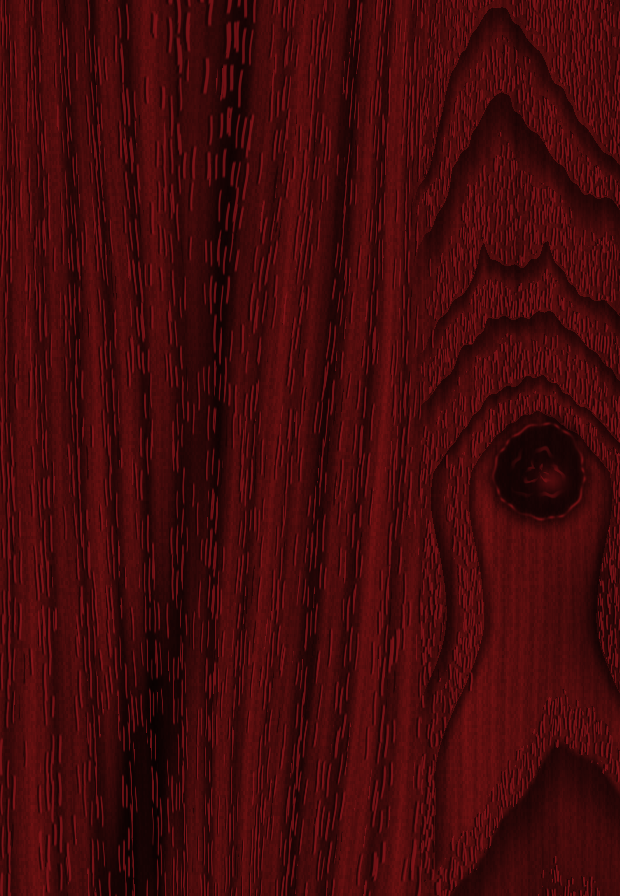
This texture is drawn by a Shadertoy shader. Its source:

```glsl
// Dark red stained wood: leaning grain on the left, arched rings around a knot on the right.

const vec2 KNOT = vec2(0.603, 0.473);
const float PI = 3.14159265;

float hash(vec2 p) {
    vec3 q = fract(p.xyx * vec3(0.1031, 0.1030, 0.0973));
    q += dot(q, q.yzx + 33.33);
    return fract((q.x + q.y) * q.z);
}

float bump(float x, float center, float width) {
    float d = (x - center) / width;
    return exp(-d * d);
}

// Layered sines, stretched along the grain.
float fibre(vec2 p) {
    float sum = 0.0, gain = 0.5;
    for (int i = 0; i < 4; i++) {
        sum += gain * sin(p.x + 1.7 * sin(p.y + float(i)));
        p = p * vec2(1.93, 1.6) + vec2(2.1, 0.7);
        gain *= 0.65;
    }
    return sum;
}

// Horizontal coordinate that stays constant along the leaning fibres.
float grainCoord(vec2 p) {
    float lean = mix(0.5 * p.x, -0.085, smoothstep(0.08, 0.32, p.x));
    lean *= 1.0 - smoothstep(0.36, 0.54, p.x);
    return p.x - lean * (0.5 - p.y) + 0.0015 * sin(p.y * 13.0 + p.x * 21.0);
}

// One thin stroke per random cell; density is the share of filled cells.
float pores(vec2 p, vec2 cells, float density, float soft) {
    vec2 q = p * cells;
    float column = floor(q.x);
    q.y += 7.0 * hash(vec2(column, 3.0));
    vec2 id = vec2(column, floor(q.y));
    vec2 f = fract(q) - 0.5;
    f.x += 0.4 * (hash(id + 9.0) - 0.5) + 0.08 * sin(q.y * 6.0 + column);
    float halfLength = 0.28 + 0.22 * hash(id + 21.0);
    float width = 0.10 + 0.10 * hash(id + 5.0);
    float blur = 0.5 * soft * cells.x;
    float line = 1.0 - smoothstep(width - blur, width + blur, abs(f.x));
    float ends = 1.0 - smoothstep(halfLength - 0.1, halfLength, abs(f.y));
    return line * ends * step(hash(id + 40.0), density);
}

// Distance-like field whose contours arch over the knot and run down its sides.
float archField(vec2 p) {
    vec2 d = p - KNOT;
    float up = max(d.y, 0.0);
    d.x += 0.10 * up;
    float u = length(vec2(d.x * (1.0 + 5.0 * up), up));
    u -= 0.055 * smoothstep(0.16, 0.34, -d.y) + 0.018 * bump(d.y, -0.03, 0.07);
    float twin = 0.05 * (abs(sin(PI * (p.x - 0.54) / 0.072)) - 0.2);
    float single = 0.06 * (abs(sin(PI * (p.x - 0.56) / 0.2)) - 0.1);
    u += mix(twin, single, smoothstep(0.28, 0.36, up)) * smoothstep(0.14, 0.26, up);
    u += 2.2 * max(0.0, 0.505 - p.x) * smoothstep(0.06, 0.3, up);
    float ragged = sin(p.x * 95.0 + 3.0 * sin(p.y * 31.0)) + 0.6 * sin(p.x * 340.0 + 2.0 * sin(p.y * 60.0));
    return u + 0.004 * ragged * smoothstep(-0.02, 0.12, up);
}

// Returns (pore density, darkness) of the ring that holds field value u.
vec2 archRing(float u) {
    float edges[8] = float[8](0.0, 0.062, 0.104, 0.182, 0.26, 0.417, 0.52, 0.9);
    float lo = 0.0, hi = 0.062;
    for (int i = 1; i < 7; i++) {
        if (u > edges[i]) { lo = edges[i]; hi = edges[i + 1]; }
    }
    float t = (u - lo) / (hi - lo);
    float outside = step(0.062, u);
    float open = smoothstep(0.0, 0.06, t) * (1.0 - smoothstep(0.45, 0.75, t));
    float dark = mix(0.75 * smoothstep(0.75, 1.0, t), 0.15 + 0.7 * smoothstep(0.5, 1.0, t), outside);
    return vec2(open * outside, dark * (1.0 - 0.8 * open * outside));
}

// Second arch below the knot: (pore density, darkness).
vec2 lowerArch(float w) {
    float band = smoothstep(0.165, 0.18, w) * (1.0 - smoothstep(0.21, 0.235, w));
    float core = 1.0 - smoothstep(0.01, 0.05, w);
    float dark = 0.4 + 0.45 * smoothstep(0.09, 0.165, w);
    return vec2(max(band, core), dark * (1.0 - smoothstep(0.165, 0.18, w)));
}

// Rows of pores in the straight grain: (pore density, darkness).
vec2 straightRing(float s) {
    float phase = s * 24.4 + 0.604 - 0.35 * (1.0 - smoothstep(0.05, 0.2, s));
    float t = fract(phase);
    float weight = 0.4 + 0.45 * hash(vec2(floor(phase), 8.0));
    return vec2(0.1 + 0.85 * bump(t, 0.45, 0.25), weight * bump(t, 0.52, 0.23));
}

// Broad dark streaks across the board.
float streaks(vec2 p) {
    float down = 1.0 - p.y;
    float mid = 0.55 * bump(p.x, 0.25 - 0.11 * down * down, 0.035);
    float foot = 0.4 * bump(p.x, 0.155, 0.05) * smoothstep(0.6, 0.85, down);
    float side = 0.45 * bump(p.x, 0.395 - 0.075 * down, 0.016);
    float left = 0.3 * bump(p.x, 0.085, 0.017) * (1.0 - smoothstep(0.4, 0.7, down));
    float lens = 0.45 * bump(p.x, 0.665, 0.05) * bump(p.y, 0.31, 0.1);
    return mid + foot + side + left + lens;
}

void mainImage(out vec4 fragColor, in vec2 fragCoord) {
    vec2 p = fragCoord / iResolution.y;
    float soft = 1.0 / iResolution.y;
    float s = grainCoord(p);
    float right = smoothstep(0.45, 0.49, p.x + 0.006 * sin(p.y * 17.0));

    // Rings of the three zones
    float slope = mix(1.5, 1.0, step(0.63, p.x));
    float w = p.y + slope * (length(vec2(p.x - 0.63, 0.01)) - 0.01) + 0.005 * sin(p.x * 120.0);
    float below = (1.0 - smoothstep(0.225, 0.24, w)) * right;
    vec2 ring = mix(straightRing(s), archRing(archField(p)), right);
    ring = mix(ring, lowerArch(w), below);

    // Base tone with fibres and speckle
    float tone = 0.345 + 0.045 * fibre(vec2(s * 60.0, p.y * 2.0)) + 0.045 * fibre(vec2(s * 420.0, p.y * 9.0));
    tone += 0.07 * (hash(floor(p * vec2(512.0, 256.0))) - 0.5);
    tone *= (1.0 - 0.7 * ring.y) * (1.0 - 0.15 * ring.x);
    tone *= 1.0 - min(streaks(p), 0.75);

    // Two layers of pale pores with dark rims
    vec2 cells = mix(vec2(175.0, 21.0), vec2(200.0, 42.0), step(0.47, p.x));
    float pale = 0.0, shade = 0.0;
    for (int i = 0; i < 2; i++) {
        vec2 q = vec2(s, p.y) + float(i) * vec2(3.137, 5.713);
        pale = max(pale, pores(q, cells, 0.75 * ring.x, soft));
        shade = max(shade, pores(q + vec2(0.0019, 0.0), cells, 0.75 * ring.x, soft));
    }
    tone = mix(tone, 0.08, 0.7 * shade);
    vec3 color = tone * vec3(1.0, 0.15, 0.155);
    color = mix(color, vec3(0.54, 0.08, 0.10), 0.75 * pale);

    // Knot: dark disc, broken rim and a red swirl
    vec2 k = p - KNOT;
    float angle = atan(k.y, k.x);
    float r = length(k * vec2(1.0, 0.95)) + 0.002 * sin(angle * 3.0 + 1.0) + 0.001 * sin(angle * 13.0);
    color *= 1.0 - 0.75 * (1.0 - smoothstep(0.042, 0.07, r));
    float rim = bump(r, 0.050, 0.0016) * (0.6 + 0.4 * sin(angle * 17.0 + 3.0 * sin(angle * 5.0)));
    float swirl = bump(sin(r * 330.0 + angle + 1.5 * sin(angle * 3.0)), 1.0, 0.3);
    swirl *= (1.0 - smoothstep(0.025, 0.038, r)) * (0.5 + 0.5 * sin(angle * 5.0 + 1.0));
    float heart = bump(length(k - vec2(0.012, -0.009)), 0.0, 0.014);
    color += vec3(0.36, 0.05, 0.06) * (0.8 * rim + 0.5 * swirl + 0.6 * heart);

    fragColor = vec4(clamp(color, 0.0, 1.0), 1.0);
}
```
